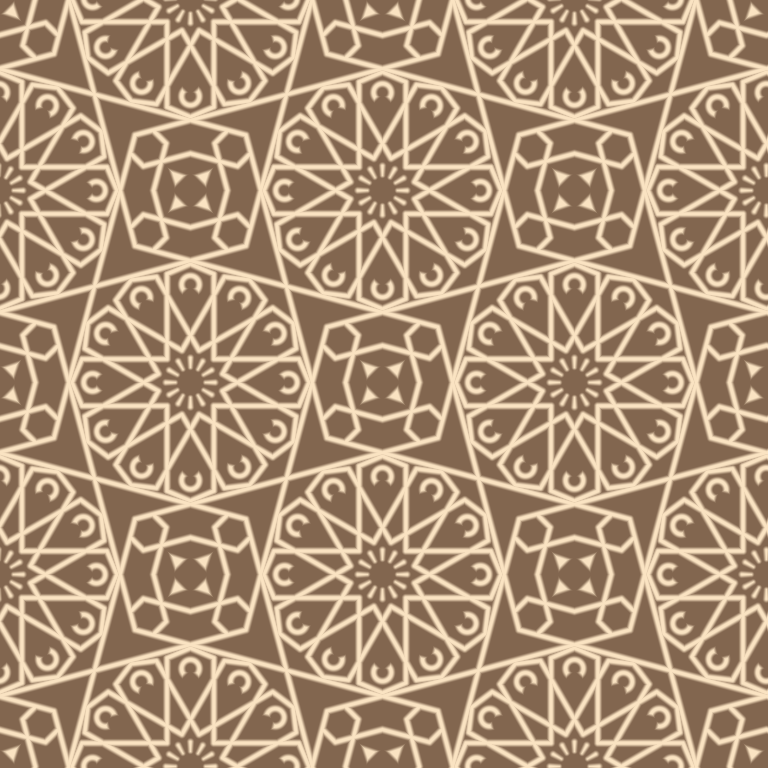
Write a WebGL 2 fragment shader that draws this pattern.

```glsl
#version 300 es
precision highp float;
// Interlaced lattice of twelve-petal rosettes and four-hexagon crosses, cream on brown.

#define REPEATS 2.0          // whole repeats across and down
#define SHIFT vec2(-0.002, 0.002)
#define LINE 0.0145          // half width of the straps
#define SOFT 0.011           // softness of the edges
#define BAND 0.122           // half width of a petal
#define SHOULDER 0.565       // rosette centre to petal shoulder
#define APEX 0.617           // rosette centre to petal tip
#define INNER 0.192          // radius of the ring inside a cross
#define GROUND vec3(0.51, 0.40, 0.31)
#define CREAM vec3(0.98, 0.89, 0.76)

uniform vec2 u_resolution;
out vec4 fragColor;

const float PI = 3.14159265;
const float TAN15 = 0.2679492;

vec2 polar(float radius, float angle) {
    return radius * vec2(cos(angle), sin(angle));
}

float segment(vec2 p, vec2 a, vec2 b) {
    vec2 pa = p - a, ba = b - a;
    return length(pa - ba * clamp(dot(pa, ba) / dot(ba, ba), 0.0, 1.0));
}

// Fold the plane to one wedge: a cross at the origin, a rosette at (1, 0)
vec2 foldLattice(vec2 p) {
    p = abs(mod(p + 1.0, 2.0) - 1.0);
    if (p.x + p.y > 1.0) p = 1.0 - p;
    return p.x < p.y ? p.yx : p;
}

// Fold around a rosette centre to half a petal along +x
vec2 foldPetal(vec2 q) {
    float sector = PI / 6.0;
    float angle = atan(q.y, q.x + 1e-6);
    return polar(length(q), abs(mod(angle + 0.5 * sector, sector) - 0.5 * sector));
}

float crossShape(vec2 p) {
    // Long straps that cross between rosettes and in front of petal tips
    float ringRadius = 0.5 - 0.5 * TAN15;
    vec2 ring = vec2(ringRadius, 0.0);
    vec2 outer = vec2(ringRadius / (1.0 + TAN15));
    vec2 inner = vec2(INNER / (1.0 + TAN15));
    float d = min(segment(p, ring, vec2(0.5)), segment(p, ring, outer));

    // Hexagon on the diagonal, its inner sides running on into the small ring
    vec2 centre = 0.5 * (outer + inner);
    float radius = 0.5 * length(outer - inner);
    vec2 right = centre + polar(radius, -PI / 12.0);
    vec2 lower = centre + polar(radius, -PI * 5.0 / 12.0);
    d = min(d, segment(p, right, lower));
    d = min(d, segment(p, lower, inner));
    d = min(d, segment(p, inner, vec2(INNER, 0.0))) - LINE;

    // Arrowhead pointing outward along the diagonal
    float along = (p.x + p.y) * 0.70711;
    float across = (p.x - p.y) * 0.70711;
    float arrow = max(0.074 - along, (across * 2.0 + along - 0.15) * 0.447);
    return min(d, arrow);
}

float rosetteShape(vec2 q) {
    // Petal outline, from its tip inward along the twelve-pointed star
    vec2 shoulder = vec2(SHOULDER, BAND);
    vec2 waist = vec2(BAND / TAN15, BAND);
    vec2 point = vec2(2.0 * BAND, 0.0);
    vec2 notch = polar(BAND * sqrt(2.0), PI / 12.0);
    float d = segment(q, vec2(APEX, 0.0), shoulder);
    d = min(d, segment(q, shoulder, waist));
    d = min(d, segment(q, waist, point));
    d = min(d, segment(q, point, notch)) - LINE;

    // Open ring in the petal, its gap facing the centre
    vec2 v = q - vec2(0.51, 0.0);
    float arc = abs(length(v) - 0.046) - 0.0145;
    float gap = (-v.x - abs(v.y)) * 0.70711;
    d = min(d, max(arc, gap));

    // Seeds around the centre
    float seed = segment(q, vec2(0.078, 0.0), vec2(0.127, 0.0)) - 0.08 * q.x - 0.002;
    return min(d, seed);
}

void main() {
    vec2 uv = gl_FragCoord.xy / u_resolution;
    vec2 p = foldLattice((uv - SHIFT) * 2.0 * REPEATS);
    vec2 q = foldPetal(p - vec2(1.0, 0.0));
    float d = min(crossShape(p), rosetteShape(q));

    float pixel = 2.0 * REPEATS / min(u_resolution.x, u_resolution.y);
    float edge = max(SOFT, 0.7 * pixel);
    float strap = 1.0 - smoothstep(-edge, edge, d);
    fragColor = vec4(mix(GROUND, CREAM, strap), 1.0);
}
```
